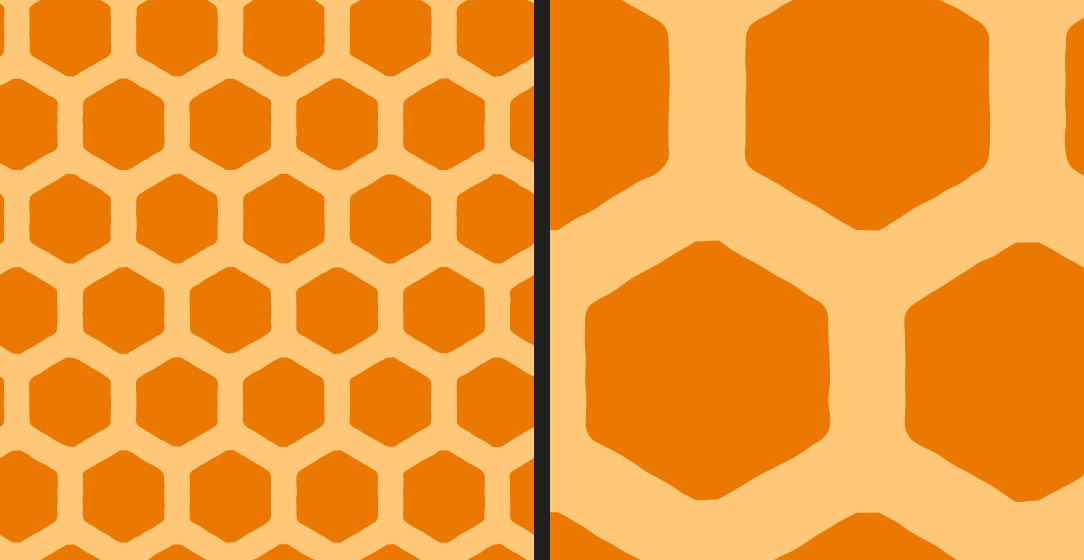
Left: the whole. Right: its middle third, enlarged.
A WebGL 1 fragment shader for this pattern:

```glsl
precision highp float;
// Honeycomb: five columns by six staggered rows of softly cornered hexagons
// on a pale ground. Each cell is a distance function; row heights drift
// gently and a wrapping noise roughens the outlines.

uniform vec2 u_resolution;

const float COLUMNS = 5.0;
const float ROWS = 6.0;
const float ROW_PITCH = 0.872;      // row spacing, in column widths
const vec2 FIRST_CENTER = vec2(0.657, 0.326);  // in columns and rows, from top left
const float HALF_WIDTH = 0.381;
const float HALF_HEIGHT = 0.421;
const float ROOF_SLOPE = 0.59;
const float TIP_TRIM = 0.021;       // how far each pointed tip is cut back
const float CORNER_SOFTNESS = 0.035;
const float EDGE_WEAR = 0.009;
const vec2 WEAR_GRID = vec2(80.0, 84.0);

const vec3 ORANGE = vec3(0.92, 0.47, 0.0);
const vec3 CREAM = vec3(1.0, 0.78, 0.47);

float hash(vec2 p) {
  vec3 q = fract(vec3(p.xyx) * 0.1031);
  q += dot(q, q.yzx + 33.33);
  return fract((q.x + q.y) * q.z);
}

// Value noise that repeats after a whole number of lattice steps.
float wrappedNoise(vec2 p, vec2 period) {
  vec2 i = floor(p);
  vec2 f = fract(p);
  f = f * f * (3.0 - 2.0 * f);
  vec2 lo = mod(i, period);
  vec2 hi = mod(i + 1.0, period);
  float bottom = mix(hash(lo), hash(vec2(hi.x, lo.y)), f.x);
  float top = mix(hash(vec2(lo.x, hi.y)), hash(hi), f.x);
  return mix(bottom, top, f.y);
}

float smoothMax(float a, float b, float k) {
  float h = max(k - abs(a - b), 0.0) / k;
  return max(a, b) + 0.25 * h * h * k;
}

// Signed distance to an upright hexagon with trimmed tips.
float hexagon(vec2 p, float halfWidth, float halfHeight) {
  p = abs(p);
  float side = p.x - halfWidth;
  float roof = (p.x * ROOF_SLOPE + p.y - halfHeight - TIP_TRIM)
             / length(vec2(ROOF_SLOPE, 1.0));
  float cap = p.y - halfHeight;
  return max(smoothMax(side, roof, CORNER_SOFTNESS), cap);
}

// Distance to the nearest cell, in column widths; uv runs down from the top.
float honeycomb(vec2 uv) {
  vec2 grid = uv * vec2(COLUMNS, ROWS) - FIRST_CENTER;
  float row = mod(floor(grid.y + 0.5), ROWS);
  grid.x += 0.5 * mod(row, 2.0);
  vec2 local = fract(grid + 0.5) - 0.5;
  local.y *= ROW_PITCH;

  // Periodic drift of row position and height.
  float phase = 6.2831853 * (row / ROWS - 0.5);
  local.y += 0.013 * sin(phase) + 0.0058 * sin(2.0 * phase);
  float halfHeight = HALF_HEIGHT - 0.013 * cos(phase) - 0.0048 * cos(2.0 * phase);
  return hexagon(local, HALF_WIDTH, halfHeight);
}

void main() {
  vec2 uv = gl_FragCoord.xy / u_resolution;
  float dist = honeycomb(vec2(uv.x, 1.0 - uv.y));

  // Worn outline
  dist += EDGE_WEAR * (wrappedNoise(uv * WEAR_GRID, WEAR_GRID) - 0.5);

  // Antialiased fill
  float pixel = COLUMNS / u_resolution.x;
  float fill = 1.0 - smoothstep(-0.6 * pixel, 0.6 * pixel, dist);
  gl_FragColor = vec4(mix(CREAM, ORANGE, fill), 1.0);
}
```
